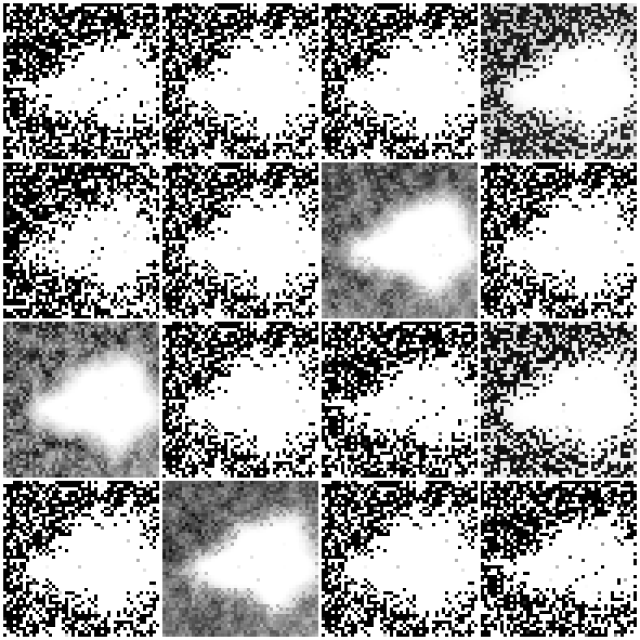
Write a Shadertoy shader that draws this pattern.

```glsl
// A four by four sheet of coarse black grain tiles, each with a bare tapered blob.
// Every cell hashes against a density that grows with distance from the blob;
// a style number per tile makes it speckled, crisp or softly grey.

const float TILES = 4.0;
const float TILE_CELLS = 48.0;
const float PITCH = TILE_CELLS + 1.0;          // cells plus one white gutter
const float SHEET_CELLS = TILES * PITCH + 1.0;
const vec3 PAPER = vec3(1.0);
const vec3 INK = vec3(0.004);

// Tile styles from the top row: below 0 speckled, 0 crisp, towards 1 softer grey.
const float STYLES[16] = float[16](
    -1.0, 0.0, 0.0, 0.3,
    -0.7, 0.0, 0.8, 0.0,
     1.0, 0.0, -1.0, 0.2,
     0.0, 0.7, 0.0, -1.0);

float hash(vec2 p, float seed) {
    vec3 q = fract(vec3(p.xyx) * 0.1031 + seed * 0.377);
    q += dot(q, q.yzx + 33.33);
    return fract((q.x + q.y) * q.z);
}

float valueNoise(vec2 p, float seed) {
    vec2 i = floor(p), f = fract(p);
    f = f * f * (3.0 - 2.0 * f);
    float low = mix(hash(i, seed), hash(i + vec2(1, 0), seed), f.x);
    float high = mix(hash(i + vec2(0, 1), seed), hash(i + vec2(1, 1), seed), f.x);
    return mix(low, high, f.y);
}

// Distance to a capsule whose radius changes from ra to rb.
float taperedCapsule(vec2 p, vec2 a, vec2 b, float ra, float rb) {
    vec2 axis = b - a;
    float h = clamp(dot(p - a, axis) / dot(axis, axis), 0.0, 1.0);
    return length(p - a - axis * h) - mix(ra, rb, h);
}

float blobDistance(vec2 p) {
    float d = taperedCapsule(p, vec2(0.27, 0.45), vec2(0.69, 0.48), 0.04, 0.25);
    vec2 c = p - vec2(0.69, 0.48);
    return d - 0.025 * cos(5.0 * atan(c.y, c.x) - 5.2);
}

// Chance of ink at a point in the tile; speckle lets grains into the blob.
float grainDensity(vec2 p, float speckle) {
    float d = blobDistance(p);
    float full = 0.57 + 0.13 * (p.y - p.x) + 0.07 * speckle;
    float ramp = smoothstep(-0.03 - 0.05 * speckle, 0.17, d);
    float strays = 0.06 * speckle * smoothstep(0.3, 0.0, length(p - vec2(0.75, 0.36)));
    return full * ramp + strays;
}

// Ink amount of one grain cell, 0 on paper and 1 on full black.
float cellInk(vec2 cell) {
    cell = clamp(cell, vec2(0.0), vec2(SHEET_CELLS - 1.0));
    vec2 tile = floor((cell + 0.5) / PITCH);
    vec2 local = cell - tile * PITCH - 1.0;
    if (min(local.x, local.y) < -0.5) return 0.0;

    float style = STYLES[int((TILES - 1.0 - tile.y) * TILES + tile.x)];
    float softness = max(style, 0.0);
    float seed = style < 0.0 ? 3.0 - style : 1.0 + floor(softness * 5.0);
    float density = grainDensity((local + 0.5) / TILE_CELLS, max(-style, 0.0));

    float grain = hash(local, seed);
    float crisp = smoothstep(-0.012, 0.012, density - grain);
    float clumps = 0.6 + 0.8 * valueNoise(local * 0.3, seed);
    float grey = density * clumps * (0.4 + 1.2 * grain);
    return mix(crisp, clamp(grey, 0.0, 1.0), smoothstep(0.0, 1.0, softness) * 0.9);
}

void mainImage(out vec4 fragColor, in vec2 fragCoord) {
    float side = min(iResolution.x, iResolution.y);
    vec2 grid = fragCoord / side * SHEET_CELLS - 0.5;

    // Blend neighbouring cells over the width of one pixel.
    vec2 cell = floor(grid);
    float pixel = SHEET_CELLS / side;
    vec2 w = clamp((fract(grid) - 0.5) / pixel + 0.5, 0.0, 1.0);
    float bottom = mix(cellInk(cell), cellInk(cell + vec2(1, 0)), w.x);
    float top = mix(cellInk(cell + vec2(0, 1)), cellInk(cell + vec2(1, 1)), w.x);

    fragColor = vec4(mix(PAPER, INK, mix(bottom, top, w.y)), 1.0);
}
```
